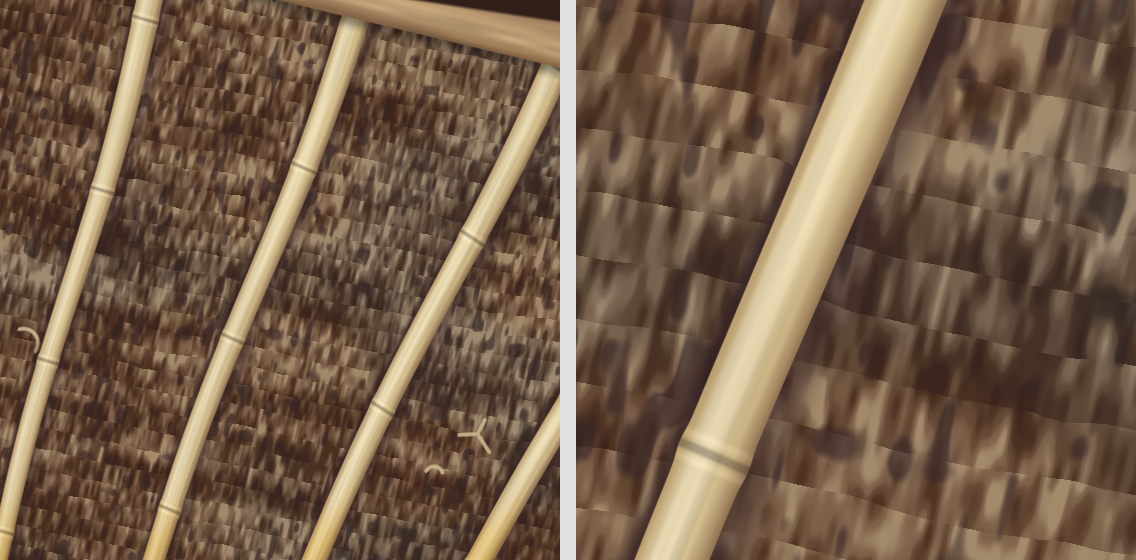
Left, the full canvas; right, a detail of the centre.
This texture is drawn by a Shadertoy shader. Its source:

```glsl
float hash(vec2 p) {
    return fract(sin(dot(p, vec2(127.1, 311.7))) * 43758.5453);
}

float noise(vec2 p) {
    vec2 i = floor(p), f = fract(p);
    f = f * f * (3.0 - 2.0 * f);
    return mix(mix(hash(i), hash(i + vec2(1, 0)), f.x),
               mix(hash(i + vec2(0, 1)), hash(i + vec2(1, 1)), f.x), f.y);
}

float segment(vec2 p, vec2 b) {
    return length(p - b * clamp(dot(p, b) / dot(b, b), 0.0, 1.0));
}

// Part of a ring around the direction dir
float arc(vec2 p, float radius, vec2 dir) {
    return abs(length(p) - radius) + 0.02 * max(0.35 - dot(normalize(p + 1e-5), dir), 0.0);
}

vec3 thatch(vec2 p) {
    // Leaning strands crossed by sagging rows
    vec2 q = vec2(p.x - 0.23 * p.y, p.y + 0.2 * p.x);
    q.y += 0.014 * noise(p * vec2(7, 5)) + 0.004 * noise(p * 40.0);
    float row = q.y * 27.0;
    float rowId = floor(row), f = fract(row);
    float strand = noise(vec2(q.x * 105.0 + 17.0 * hash(vec2(rowId, 3)), q.y * 30.0));
    float fibre = noise(vec2(q.x * 190.0, q.y * 48.0 + 9.0));
    float band = noise(vec2(q.x * 4.0, q.y * 23.0));
    float patches = noise(p * 5.0 + 3.0);
    float tone = 0.5 + 0.42 * (strand - 0.5) + 0.32 * (fibre - 0.5) + 0.34 * (band - 0.5)
               + 0.12 * (patches - 0.5) + 0.1 * (f - 0.5);

    vec3 col = mix(vec3(0.24, 0.14, 0.11), vec3(0.30, 0.19, 0.13), smoothstep(0.18, 0.34, tone));
    col = mix(col, vec3(0.39, 0.28, 0.20), smoothstep(0.34, 0.47, tone));
    col = mix(col, vec3(0.49, 0.38, 0.29), smoothstep(0.47, 0.59, tone));
    col = mix(col, vec3(0.64, 0.54, 0.42), smoothstep(0.59, 0.76, tone));

    // Dark gaps between the stitches, and greyer worn areas
    float gap = smoothstep(0.68, 0.86, noise(vec2(q.x * 85.0, row * 1.3 + 40.0)));
    col = mix(col, vec3(0.21, 0.14, 0.14), 0.65 * gap);
    float worn = smoothstep(0.45, 0.8, noise(p * vec2(4, 6) + 12.0));
    return mix(col, vec3(dot(col, vec3(0.33))) * vec3(1.1, 1.02, 0.9), 0.4 * worn);
}

vec3 addPole(vec3 col, vec2 p, float i, float px) {
    float slope = 0.27 + 0.095 * i + 0.006 * i * i;
    float center = -0.003 + 0.273 * i + 0.0045 * i * i + slope * p.y - 0.009 * sin(6.283 * p.y);
    float dx = p.x - center;

    // Joints along the cane
    float along = p.y + slope * dx - (0.05 - 0.03 * i + 0.07 * i * i);
    float joint = abs(fract(along / 0.305 + 0.5) - 0.5) * 0.305;
    float halfWidth = 0.017 + 0.003 * i + 0.007 * p.y + 0.0015 * exp(-joint * joint * 12000.0);
    float t = dx / halfWidth;

    // Shadow: narrow on the left, broad on the right
    float shade = t < 0.0 ? 0.75 * smoothstep(-1.6, -1.0, t) : 0.5 * (1.0 - smoothstep(1.0, 2.3, t));
    col = mix(col, vec3(0.20, 0.13, 0.14), shade);

    vec3 cane = mix(vec3(0.74, 0.62, 0.42), vec3(0.91, 0.85, 0.70), smoothstep(-1.1, -0.4, t));
    cane = mix(cane, vec3(0.81, 0.72, 0.53), smoothstep(-0.2, 0.45, t));
    cane = mix(cane, vec3(0.57, 0.45, 0.32), smoothstep(0.4, 1.05, t));
    cane *= 0.94 + 0.1 * noise(vec2(t * 6.0 + i * 9.0, p.y * 9.0));
    cane = mix(cane, cane * vec3(1.0, 0.9, 0.6), 0.6 * smoothstep(0.14, 0.0, p.y));
    cane *= 1.0 - 0.25 * smoothstep(0.004, 0.001, joint);
    cane += 0.05 * smoothstep(0.004, 0.0, abs(joint - 0.007));
    return mix(col, cane, smoothstep(px, -px, abs(dx) - halfWidth));
}

void mainImage(out vec4 fragColor, in vec2 fragCoord) {
    vec2 p = fragCoord / iResolution.xy;
    float px = 1.0 / iResolution.y;
    vec3 col = thatch(p);

    // Loose straw: a three-armed sprig and two curls
    vec2 s = p - vec2(0.853, 0.225);
    float straw = 1.0;
    for (int k = 0; k < 3; k++) {
        float a = 1.1 + 2.09 * float(k);
        straw = min(straw, segment(s, (0.028 + 0.005 * float(k)) * vec2(cos(a), sin(a))));
    }
    straw = min(straw, arc(p - vec2(0.775, 0.151), 0.016, vec2(0.1, 0.99)));
    straw = min(straw, arc(p - vec2(0.042, 0.387), 0.026, vec2(0.8, 0.6)));
    col = mix(col, vec3(0.80, 0.71, 0.56), 0.9 * smoothstep(0.0035 + px, 0.0015, straw));

    for (int i = 0; i < 4; i++) col = addPole(col, p, float(i), px);

    // Cross beam with a dark recess above it
    float lower = 1.0 - 0.24 * (p.x - 0.495);
    float upper = 1.0 - 0.15 * (p.x - 0.74);
    float h = (p.y - lower) / 0.09;
    col *= 1.0 - 0.4 * smoothstep(-0.3, 0.0, h);
    vec3 beam = mix(vec3(0.52, 0.39, 0.27), vec3(0.74, 0.62, 0.46), smoothstep(0.0, 0.35, h));
    beam = mix(beam, vec3(0.55, 0.42, 0.31), smoothstep(0.45, 1.0, h));
    beam *= 0.9 + 0.2 * noise(vec2(p.x * 12.0, h * 9.0));
    col = mix(col, beam, smoothstep(-px, px, p.y - lower));
    col = mix(col, vec3(0.19, 0.12, 0.10), smoothstep(-0.004, 0.004, p.y - upper));

    fragColor = vec4(col, 1.0);
}
```
